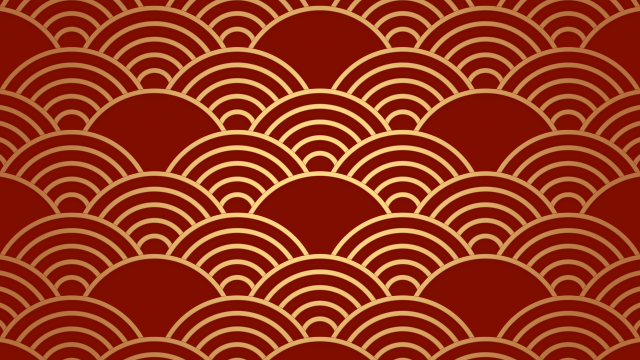
Write a WebGL 1 fragment shader that draws this pattern.

```glsl
precision highp float;
// Overlapping wave fans: staggered rows of discs painted from back to front,
// each holding concentric gold rings, with some fans left plain in a
// checkered order. The gold fades radially from bright to bronze.

uniform vec2 u_resolution;

#define FAN_RADIUS 0.2299     // in canvas heights
#define BASE_HEIGHT 0.295     // centre height of row zero, in canvas heights
#define RING_COUNT 5.0
#define RING_STEP 0.189       // ring values are in fan radii
#define LINE_WIDTH 0.058
#define SHADOW_DEPTH 0.10
#define SHADOW_REACH 0.022
#define RED vec3(0.50, 0.05, 0.0)
#define GOLD_BRIGHT vec3(1.0, 0.85, 0.53)
#define GOLD_DARK vec3(0.71, 0.44, 0.24)

// Signed distance to the nearest ring line; the outermost touches the rim.
float ringDistance(float d, float rings) {
  float outer = 1.0 - 0.5 * LINE_WIDTH;
  float index = clamp(floor((outer - d) / RING_STEP + 0.5), 0.0, rings - 1.0);
  return abs(d - outer + index * RING_STEP) - 0.5 * LINE_WIDTH;
}

// Line coverage in x, soft shadow beside the line in y.
vec2 fanLayer(float d, float rings, float blur) {
  float edge = ringDistance(d, rings);
  float line = 1.0 - smoothstep(-blur, blur, edge);
  return vec2(line, exp(-max(edge, 0.0) / SHADOW_REACH));
}

// Even rows alternate plain and ringed fans; odd rows are all ringed.
float ringsInFan(float row, float column) {
  float oddRow = mod(row, 2.0);
  float checker = mod(column + floor(row * 0.5), 2.0);
  return (oddRow < 0.5 && checker < 0.5) ? 1.0 : RING_COUNT;
}

vec2 wavePattern(vec2 p, float blur) {
  vec2 layers = vec2(0.0);
  float lowestRow = floor(2.0 * (p.y - 1.0));
  for (int i = 4; i >= 0; i--) {
    float row = lowestRow + float(i);
    float shift = mod(row, 2.0);
    float column = floor((p.x - shift) * 0.5 + 0.5);
    float d = length(p - vec2(2.0 * column + shift, 0.5 * row));
    float cover = 1.0 - smoothstep(1.0 - blur, 1.0 + blur, d);
    layers = mix(layers, fanLayer(d, ringsInFan(row, column), blur), cover);
  }
  return layers;
}

void main() {
  vec2 canvas = gl_FragCoord.xy / u_resolution.y;
  vec2 middle = 0.5 * u_resolution / u_resolution.y;
  vec2 p = (canvas - vec2(middle.x, BASE_HEIGHT)) / FAN_RADIUS;
  float blur = 0.8 / (u_resolution.y * FAN_RADIUS);

  vec2 layers = wavePattern(p, blur);

  // Radial sheen on the gold, slight shadow on the red.
  float sheen = smoothstep(0.1, 0.9, length(canvas - middle));
  vec3 gold = mix(GOLD_BRIGHT, GOLD_DARK, sheen);
  vec3 ground = RED * (1.0 - SHADOW_DEPTH * layers.y);
  gl_FragColor = vec4(mix(ground, gold, layers.x), 1.0);
}
```
